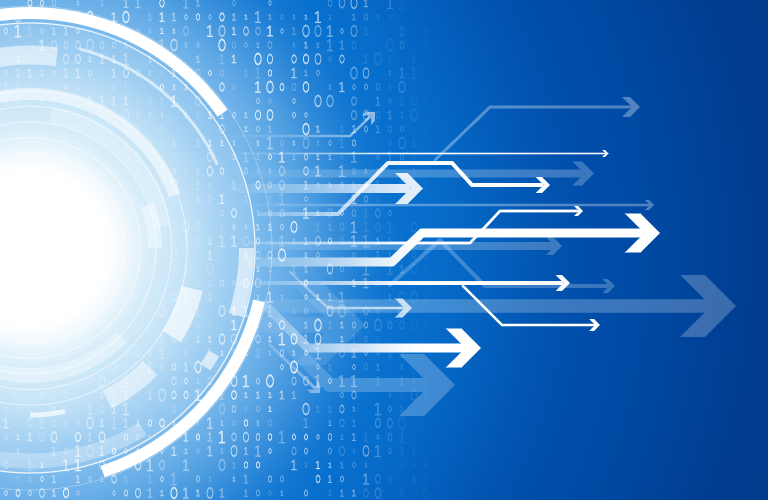
A Shadertoy shader for this background:

```glsl
// Glowing white ring dial on a blue field, with binary marks and arrows streaming right.

float hash(vec2 p) {
    return fract(sin(dot(p, vec2(127.1, 311.7))) * 43758.5453);
}

float segment(vec2 p, vec2 a, vec2 b) {
    vec2 pa = p - a, ba = b - a;
    return length(pa - ba * clamp(dot(pa, ba) / max(dot(ba, ba), 1e-4), 0.0, 1.0));
}

// Ring section; angles in degrees.
float arc(vec2 polar, float radius, float halfWidth, float middle, float halfAngle) {
    float turn = abs(mod(polar.y - middle + 180.0, 360.0) - 180.0);
    return max(abs(polar.x - radius) - halfWidth, radians(turn - halfAngle) * polar.x);
}

// Bent shaft a-b-c-tip ending in a chevron.
float arrow(vec2 p, vec2 a, vec2 b, vec2 c, vec2 tip, float halfWidth, float headSize) {
    vec2 dir = normalize(tip - c), q = p - tip;
    q = vec2(dot(q, dir), abs(dot(q, vec2(-dir.y, dir.x))));
    float thick = 0.8 * headSize;
    float head = max((abs(q.x + q.y + 0.5 * thick) - 0.5 * thick) * 0.707, q.y - headSize);
    float shaft = min(segment(p, a, b), segment(p, b, c));
    shaft = min(shaft, segment(p, c, tip - dir * (thick + halfWidth)));
    return min(head, shaft - halfWidth);
}

float straight(vec2 p, float start, vec2 tip, float halfWidth, float headSize) {
    vec2 a = vec2(start, tip.y);
    return arrow(p, a, a, a, tip, halfWidth, headSize);
}

// Oval or upright stroke, chosen per grid cell.
float binaryMark(vec2 p, vec2 cell) {
    vec2 id = floor(p / cell), q = (fract(p / cell) - 0.5) * cell;
    float size = mix(0.4, 1.15, pow(hash(id + 3.0), 1.5));
    float oval = abs(length(q / vec2(0.58, 1.0)) - size) * 0.75;
    float upright = min(segment(q, vec2(0, -size), vec2(0, size)),
                        segment(q, vec2(-0.45, 0.65) * size, vec2(0, size)));
    upright = min(upright, segment(q, vec2(-0.45, -1) * size, vec2(0.45, -1) * size));
    return (hash(id) < 0.45 ? oval : upright) - 0.06 - 0.07 * size;
}

void paint(inout vec3 color, float dist, float alpha) {
    float coverage = clamp(0.5 - dist * iResolution.y / 100.0, 0.0, 1.0);
    color = mix(color, vec3(1), coverage * alpha);
}

void mainImage(out vec4 fragColor, in vec2 fragCoord) {
    // The canvas is 100 units high.
    vec2 p = fragCoord / iResolution.y * 100.0;
    vec2 fromHub = p - vec2(6, 50.4);
    float r = length(fromHub);
    vec2 polar = vec2(r, degrees(atan(fromHub.y, fromHub.x)));

    // Radial field from white core to deep blue
    vec3 color = mix(vec3(1), vec3(0.78, 0.90, 0.97), smoothstep(14.0, 28.0, r));
    color = mix(color, vec3(0.50, 0.74, 0.93), smoothstep(26.0, 47.0, r));
    color = mix(color, vec3(0.03, 0.44, 0.81), smoothstep(41.0, 76.0, r));
    color = mix(color, vec3(0.00, 0.30, 0.66), smoothstep(70.0, 118.0, r));
    color = mix(color, vec3(0.00, 0.23, 0.55), smoothstep(112.0, 155.0, r));
    paint(color, r - 45.0, 0.12);

    // Binary marks, fading into the dial and to the right
    vec2 cell = vec2(2.4, 2.8), id = floor(p / cell);
    float visible = smoothstep(18.0, 46.0, r) * (1.0 - smoothstep(58.0, 90.0, p.x));
    visible *= step(0.25, hash(id + 11.0)) * mix(0.2, 0.85, hash(id + 7.0));
    paint(color, binaryMark(p, cell), visible);

    // Fine full rings
    paint(color, abs(r - 45.0) - 0.13, 0.85);
    paint(color, abs(r - 48.4) - 0.08, 0.35);
    for (float i = 0.0; i < 5.0; i++)
        paint(color, abs(r - 19.0 - 3.1 * i) - 0.12, 0.5);

    // Dial bands and dashes
    paint(color, arc(polar, 47.0, 1.2, 75.0, 40.0), 1.0);
    paint(color, arc(polar, 47.0, 1.2, -42.5, 29.5), 1.0);
    paint(color, arc(polar, 41.0, 0.3, 50.0, 26.0), 0.6);
    paint(color, arc(polar, 38.6, 1.9, 105.0, 23.0), 0.55);
    paint(color, arc(polar, 42.6, 1.5, -92.0, 34.0), 0.3);
    paint(color, arc(polar, 30.8, 1.2, 68.0, 48.0), 0.55);
    paint(color, arc(polar, 27.0, 1.6, 45.0, 36.0), 0.25);
    paint(color, arc(polar, 25.0, 1.4, 10.0, 10.0), 0.4);
    paint(color, arc(polar, 25.5, 1.5, -78.0, 34.0), 0.35);
    paint(color, arc(polar, 33.4, 2.2, -23.0, 9.0), 0.65);
    paint(color, arc(polar, 34.0, 2.0, -54.0, 9.0), 0.5);
    paint(color, arc(polar, 43.3, 1.5, -9.0, 9.0), 0.6);
    paint(color, arc(polar, 42.4, 1.2, -32.0, 2.2), 0.6);
    paint(color, arc(polar, 33.4, 0.5, -84.0, 6.0), 0.7);

    // Translucent arrows
    float faint = 0.23 * smoothstep(44.0, 75.0, p.x);
    paint(color, straight(p, 46.0, vec2(147.2, 38.8), 1.35, 6.2), faint);
    paint(color, straight(p, 46.0, vec2(118.8, 65.3), 0.8, 2.4), faint);
    paint(color, straight(p, 46.0, vec2(130.8, 59.0), 0.25, 1.0), faint * 1.4);
    paint(color, straight(p, 46.0, vec2(112.4, 50.8), 0.8, 1.8), faint);
    paint(color, straight(p, 50.0, vec2(73, 35), 1.6, 8.0), faint * 0.6);
    paint(color, arrow(p, vec2(52, 37), vec2(52, 37), vec2(66, 23), vec2(91, 23), 1.4, 6.2), faint);
    paint(color, arrow(p, vec2(87, 68), vec2(87, 68), vec2(98, 78.6), vec2(128, 78.6), 0.3, 2.0), faint * 1.4);
    paint(color, arrow(p, vec2(78, 43), vec2(88, 52), vec2(97, 42.8), vec2(123, 42.8), 0.4, 1.4), faint);

    // Bright arrows, brightening to the right
    float bright = smoothstep(40.0, 86.0, p.x);
    paint(color, straight(p, 46.0, vec2(121.7, 69.3), 0.16, 0.7), bright);
    paint(color, straight(p, 46.0, vec2(84.6, 62.3), 0.9, 3.1), bright * 0.9);
    paint(color, straight(p, 48.0, vec2(114, 43.4), 0.4, 1.6), bright);
    paint(color, arrow(p, vec2(46, 72.8), vec2(46, 72.8), vec2(70, 72.8), vec2(75, 77.6), 0.25, 1.3), bright * 0.65);
    paint(color, arrow(p, vec2(54, 31), vec2(54, 31), vec2(54, 31), vec2(64, 21.4), 0.3, 1.3), bright * 0.8);
    paint(color, arrow(p, vec2(58, 45.6), vec2(58, 45.6), vec2(65.6, 38.4), vec2(82.4, 38.4), 0.25, 1.9), bright * 0.75);
    paint(color, arrow(p, vec2(53, 39), vec2(53, 39), vec2(61.6, 30.4), vec2(96.2, 30.4), 0.9, 3.9), bright);
    paint(color, arrow(p, vec2(92.6, 42.8), vec2(92.6, 42.8), vec2(100.4, 35), vec2(120, 35), 0.25, 1.2), bright);
    paint(color, arrow(p, vec2(50, 51.4), vec2(94, 51.4), vec2(100, 57.8), vec2(116.6, 57.8), 0.28, 1.0), bright);
    paint(color, arrow(p, vec2(50, 47.6), vec2(78.4, 47.6), vec2(84.4, 53.4), vec2(132, 53.4), 0.9, 3.9), bright);
    float stepped = arrow(p, vec2(77.6, 67.4), vec2(90.4, 67.4), vec2(94.4, 63), vec2(110, 63), 0.4, 1.6);
    stepped = min(stepped, segment(p, vec2(52, 57.2), vec2(67.6, 57.2)) - 0.4);
    paint(color, min(stepped, segment(p, vec2(67.6, 57.2), vec2(77.6, 67.4)) - 0.4), bright);

    fragColor = vec4(color, 1.0);
}
```
